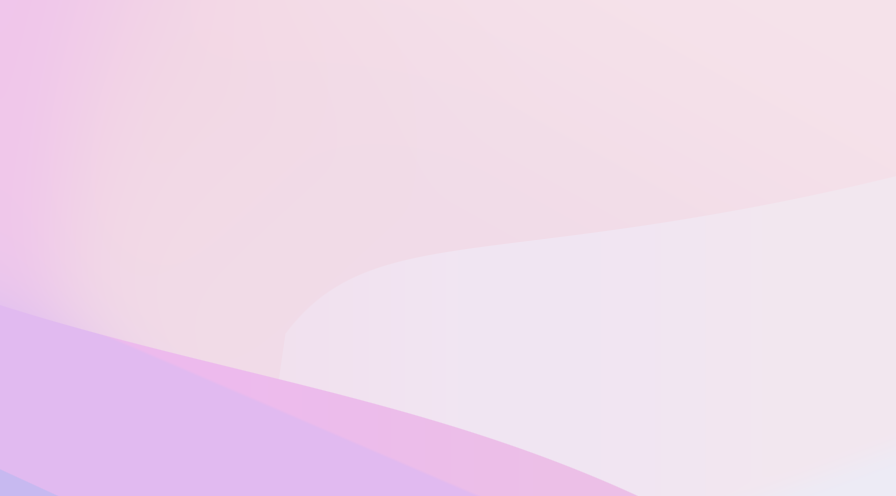
Give the GLSL for this background, as a WebGL 2 fragment shader.

```glsl
#version 300 es
precision highp float;
// Pastel backdrop: a rosy sky with soft glows at the left, a pale hill on
// the right and layered lilac waves at the lower left. Each layer is a
// height curve turned into a smooth mask and blended from back to front.

uniform vec2 u_resolution;
out vec4 fragColor;

const vec3 ROSE = vec3(0.945, 0.860, 0.908);
const vec3 WARM_ROSE = vec3(0.952, 0.845, 0.895);
const vec3 LIGHT_ROSE = vec3(0.962, 0.885, 0.917);
const vec3 ORCHID = vec3(0.940, 0.775, 0.920);
const vec3 LILAC = vec3(0.880, 0.755, 0.940);
const vec3 MIST = vec3(0.943, 0.898, 0.950);
const vec3 MIST_PINK = vec3(0.945, 0.882, 0.935);
const vec3 MIST_WARM = vec3(0.950, 0.905, 0.938);
const vec3 MIST_BLUE = vec3(0.930, 0.920, 0.960);
const vec3 PINK = vec3(0.928, 0.730, 0.930);
const vec3 PINK_PALE = vec3(0.925, 0.750, 0.905);
const vec3 LAVENDER = vec3(0.882, 0.728, 0.940);
const vec3 PERIWINKLE = vec3(0.780, 0.725, 0.940);

// Antialiased mask, one where the signed value is positive.
float coverage(float signedValue) {
    return clamp(0.5 + signedValue / max(fwidth(signedValue), 1e-6), 0.0, 1.0);
}

float bell(float value, float width) {
    float t = value / width;
    return exp(-t * t);
}

// Straight boundary falling from a height at the left edge.
float slopeLine(float x, float height, float slope) {
    return height - slope * x;
}

// Upper outline of the waves.
float waveHeight(float x) {
    return 0.385 + x * (-0.574 + x * (0.501 - 0.638 * x));
}

// Hill outline: a steep rounded shoulder, then a slow rise.
float hillHeight(float x) {
    float t = max(x - 0.309, 0.0);
    return 0.492 + 0.32 * t * t - 0.19 * exp(-14.7 * t);
}

float hillMask(vec2 p) {
    float side = p.x - 0.311 - 0.08 * (p.y - 0.232);
    return min(coverage(hillHeight(p.x) - p.y), coverage(side));
}

vec3 skyColor(vec2 p, float aboveWave) {
    float warm = 1.0 - smoothstep(0.15, 0.75, p.x + 0.6 * (1.0 - p.y));
    vec3 color = mix(ROSE, WARM_ROSE, warm);
    color = mix(color, LIGHT_ROSE, smoothstep(1.0, 1.9, p.x + p.y));

    // The orchid glow widens toward the top.
    float glowWidth = 0.075 + 0.085 * p.y * p.y * p.y;
    float glow = bell(p.x, glowWidth) * mix(0.75, 1.0, p.y);
    color = mix(color, ORCHID, glow);

    // Lilac haze hugs the crest near the left edge.
    float haze = exp(-max(aboveWave, 0.0) / 0.075) * bell(p.x, 0.12);
    return mix(color, LILAC, 0.7 * haze);
}

vec3 hillColor(vec2 p) {
    vec3 color = mix(MIST_PINK, MIST, smoothstep(0.31, 0.55, p.x));
    color = mix(color, MIST_WARM, smoothstep(0.65, 0.9, p.x));
    float corner = p.x - 0.83 - 1.5 * p.y;
    return mix(color, MIST_BLUE, smoothstep(-0.04, 0.09, corner));
}

vec3 waveColor(vec2 p) {
    vec3 color = mix(PINK, PINK_PALE, smoothstep(0.2, 0.7, p.x));
    float front = slopeLine(p.x, 0.415, 0.777) - p.y;
    color = mix(color, LAVENDER, smoothstep(-0.004, 0.004, front));
    float corner = slopeLine(p.x, 0.054, 0.83) - p.y;
    return mix(color, PERIWINKLE, coverage(corner));
}

void main() {
    vec2 p = gl_FragCoord.xy / u_resolution;
    float aboveWave = p.y - waveHeight(p.x);

    vec3 color = skyColor(p, aboveWave);
    color = mix(color, hillColor(p), hillMask(p));
    color = mix(color, waveColor(p), coverage(-aboveWave));
    fragColor = vec4(color, 1.0);
}
```
